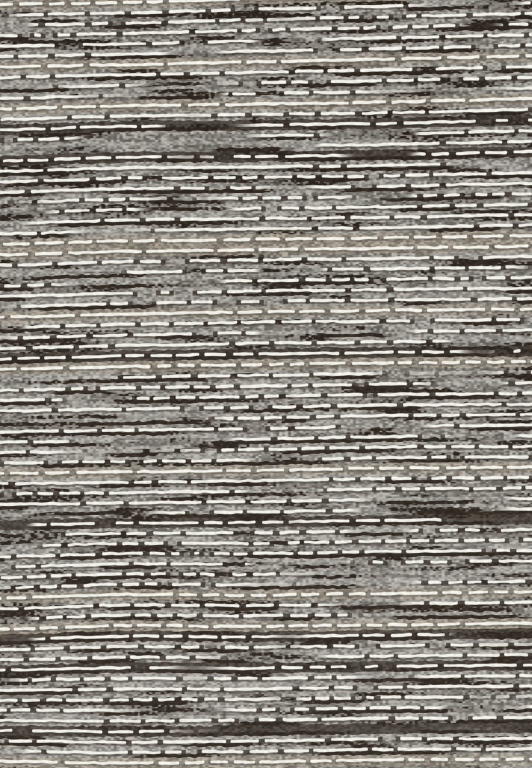
This texture is drawn by a Shadertoy shader. Its source:

```glsl
// Flat woven rug: thin horizontal rows of heathered grey, taupe and dark brown pile,
// each carrying a raised dashed cream yarn. Rows are split into three ragged lanes
// whose shade drifts along the row; dashes are capsules cut by hashed gaps.

#define ROWS 74.0          // yarn rows per canvas height
#define TILT 0.014         // rise of the rows towards the right
#define YARN 0.145         // half thickness of cream yarn, in rows
#define GRAIN 0.5          // strength of the tuft speckle
#define TAUPE_SHARE 0.17   // share of plain taupe rows
#define BROWN_SHARE 0.12   // share of plain dark rows
#define CREAM vec3(0.95, 0.95, 0.92)
#define LIGHT_GREY vec3(0.60, 0.59, 0.565)
#define MID_GREY vec3(0.48, 0.465, 0.44)
#define TAUPE vec3(0.59, 0.56, 0.51)
#define BROWN vec3(0.19, 0.16, 0.13)

float hash(vec2 p) {
    vec3 q = fract(p.xyx * 0.1031);
    q += dot(q, q.yzx + 33.33);
    return fract((q.x + q.y) * q.z);
}

float noise(vec2 p) {
    vec2 i = floor(p), f = fract(p);
    f = f * f * (3.0 - 2.0 * f);
    return mix(mix(hash(i), hash(i + vec2(1, 0)), f.x),
               mix(hash(i + vec2(0, 1)), hash(i + vec2(1, 1)), f.x), f.y);
}

// 0 = plain taupe, 1 = plain brown, 2 = heathered
float rowKind(float row) {
    float h = hash(vec2(row, 71.0));
    return h < TAUPE_SHARE ? 0.0 : (h < TAUPE_SHARE + BROWN_SHARE ? 1.0 : 2.0);
}

// Pile colour of one lane; three lanes make a row, the lowest one is darker
vec3 laneColour(float lane, float x, float grain) {
    float kind = rowKind(floor((lane + 0.5) / 3.0));
    float tone = noise(vec2(x * 13.0 + 40.0 * hash(vec2(lane, 5.0)), lane * 3.0));
    tone += 0.26 * (grain - 0.5);
    tone += mod(lane + 0.5, 3.0) < 1.0 ? -0.14 : 0.1;
    vec3 heather = mix(MID_GREY, LIGHT_GREY, smoothstep(0.45, 0.65, tone));
    heather = mix(BROWN, heather, smoothstep(0.2, 0.36, tone));
    if (kind < 0.5) return mix(heather, TAUPE, 0.9);
    if (kind < 1.5) return mix(heather, BROWN, 0.75);
    return heather;
}

// Signed distance along a row to the nearest gap edge, positive inside a dash
float dashDistance(float x, float row) {
    float pitch = mix(0.028, 0.055, hash(vec2(row, 13.0)));
    float u = x / pitch + 9.0 * hash(vec2(row, 29.0));
    float cell = floor(u);
    float centre = mix(0.38, 0.62, hash(vec2(cell, row)));
    float pick = hash(vec2(cell + 50.0, row));
    float halfGap = mix(0.0022, 0.0045, hash(vec2(cell, row + 90.0)));
    if (pick > 0.9 && rowKind(row) > 0.5) halfGap = 0.34 * pitch;
    if (pick < 0.3) return 0.02;
    return abs(fract(u) - centre) * pitch - halfGap;
}

void mainImage(out vec4 fragColor, in vec2 fragCoord) {
    vec2 p = fragCoord / iResolution.y;
    float pixel = ROWS / iResolution.y;

    // Gently warped row coordinate
    float y = p.y - TILT * p.x * (0.5 + p.y) + 0.004 * (noise(p * vec2(6.0, 5.0)) - 0.5);
    y *= ROWS;
    float row = floor(y);
    float kind = rowKind(row);

    // Heathered pile with ragged lane borders
    float grain = noise(p * vec2(260.0, 420.0));
    float ragged = noise(vec2(p.x * 150.0, y * 1.5)) - 0.5;
    float s = 3.0 * y - 0.5 + 0.6 * ragged;
    float lane = floor(s);
    float edge = clamp(2.0 * pixel, 0.1, 0.4);
    vec3 colour = mix(laneColour(lane, p.x, grain), laneColour(lane + 1.0, p.x, grain),
                      smoothstep(0.5 - edge, 0.5 + edge, fract(s)));
    colour *= 1.0 + GRAIN * (grain - 0.5);

    // Dashed yarn, its shadow, and the dark knots in its gaps
    float wobble = 0.1 * (noise(vec2(p.x * 90.0, row)) - 0.5);
    float across = fract(y) - 0.5 + wobble;
    float along = dashDistance(p.x, row) * ROWS;
    float radius = YARN * mix(0.8, 1.15, noise(vec2(p.x * 120.0, row + 7.0)));
    float soft = max(0.8 * pixel, 0.05);
    float inset = max(radius - along, 0.0);
    float yarn = smoothstep(soft, -soft, length(vec2(inset, across)) - radius);
    float shadow = smoothstep(0.14, 0.0, length(vec2(inset, across + 0.12)) - radius);
    float knot = smoothstep(0.12, -0.08, along) * smoothstep(-0.5, -0.35, along)
               * smoothstep(0.32, 0.16, abs(across + 0.06));

    // Yarn sinks into the pile along some stretches
    float raised = smoothstep(0.14, 0.3, noise(vec2(p.x * 8.0, row + 200.0)));
    raised = kind < 0.5 ? 1.0 : raised;
    colour = mix(colour, BROWN, knot * raised * (kind < 0.5 ? 0.2 : 0.75));
    colour = mix(colour, BROWN, shadow * raised * (kind < 0.5 ? 0.25 : 0.42));

    // Lower end of the rug catches slightly more light
    colour += 0.03 * (1.0 - p.y);
    colour = mix(colour, CREAM * (0.95 + 0.08 * grain), yarn * raised);
    fragColor = vec4(clamp(colour, 0.0, 1.0), 1.0);
}
```
